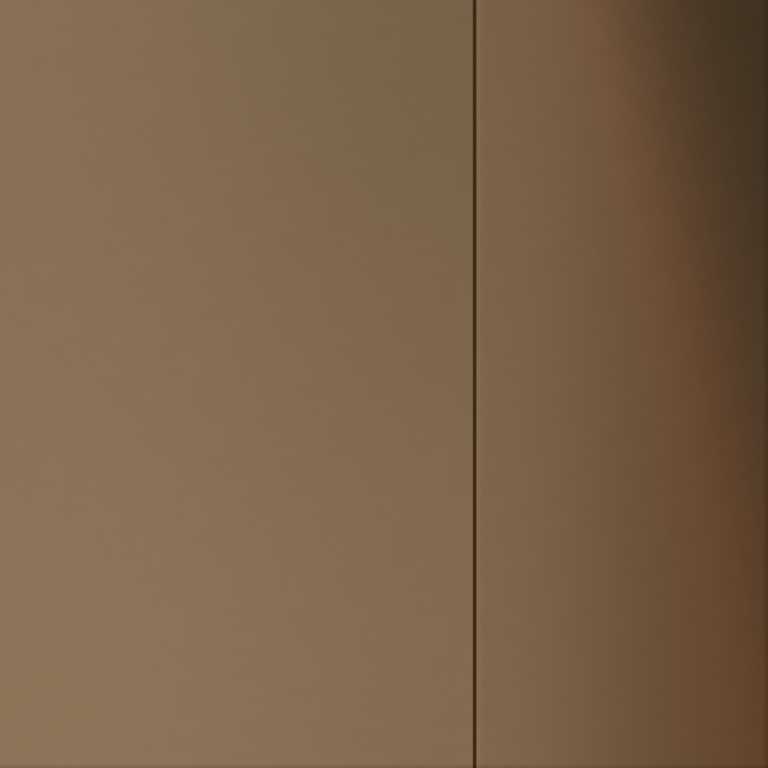
Reproduce this texture procedurally as a WebGL 1 fragment shader.

```glsl
precision mediump float;
// Two matte brown panels split by a thin dark vertical seam.
// Layered gradients light the panels; a curved shadow with a warm rim
// closes the right side, and stretched sines add faint surface grain.
uniform vec2 u_resolution;

// Soft wavering grain, slightly stretched along x.
float grain(vec2 p) {
  float sum = 0.0;
  float amplitude = 0.5;
  for (int i = 0; i < 4; i++) {
    p = mat2(0.8, 0.6, -0.6, 0.8) * p * 1.7 + 1.3;
    sum += amplitude * sin(p.x + 1.5 * sin(p.y)) * sin(p.y + 1.2 * sin(p.x * 0.7));
    amplitude *= 0.7;
  }
  return sum;
}

vec3 leftPanel(vec2 uv) {
  vec3 lower = mix(vec3(0.555, 0.453, 0.343), vec3(0.515, 0.415, 0.312), smoothstep(0.1, 0.68, uv.x));
  vec3 upper = mix(vec3(0.530, 0.438, 0.332), vec3(0.468, 0.383, 0.280), smoothstep(0.0, 0.65, uv.x));
  return mix(lower, upper, smoothstep(0.1, 1.0, uv.y));
}

vec3 rightPanel(vec2 uv) {
  vec3 lit = mix(vec3(0.505, 0.403, 0.300), vec3(0.475, 0.382, 0.282), uv.y);
  vec3 color = mix(lit, vec3(0.390, 0.280, 0.192), smoothstep(0.61, 0.99, uv.x));

  // The shadow edge leans left towards the top.
  float edge = 0.98 - 0.2 * pow(uv.y, 1.5);
  float shadow = smoothstep(edge - 0.05, edge + mix(0.16, 0.22, uv.y), uv.x);
  color = mix(color, vec3(0.255, 0.198, 0.130), shadow);

  // Warm rim along the shadow edge, weaker at the top.
  float rim = (uv.x - edge) / 0.055;
  color += vec3(0.018, -0.006, -0.014) * exp(-rim * rim) * (1.0 - 0.5 * uv.y);
  return color;
}

void main() {
  vec2 uv = gl_FragCoord.xy / u_resolution;
  float pixel = 1.0 / u_resolution.x;
  float fromSeam = uv.x - 0.618;

  vec3 color = mix(leftPanel(uv), rightPanel(uv), smoothstep(-pixel, pixel, fromSeam));

  // Seam: olive above, reddish below, with a faint lit lip on its right.
  color += 0.025 * exp(-pow((fromSeam - 0.005) / 0.003, 2.0));
  vec3 seamColor = mix(vec3(0.235, 0.130, 0.075), vec3(0.190, 0.155, 0.075), smoothstep(0.2, 0.7, uv.y));
  float seam = 1.0 - smoothstep(0.0008, 0.0036, abs(fromSeam));
  color = mix(color, seamColor, seam * 0.95);

  // Surface grain and darkened outer borders.
  color += 0.004 * grain(uv * vec2(38.0, 62.0));
  color *= 1.0 - 0.12 * smoothstep(0.993, 0.998, uv.x);
  color *= 1.0 - 0.10 * (1.0 - smoothstep(0.001, 0.005, uv.y));

  gl_FragColor = vec4(color, 1.0);
}
```
